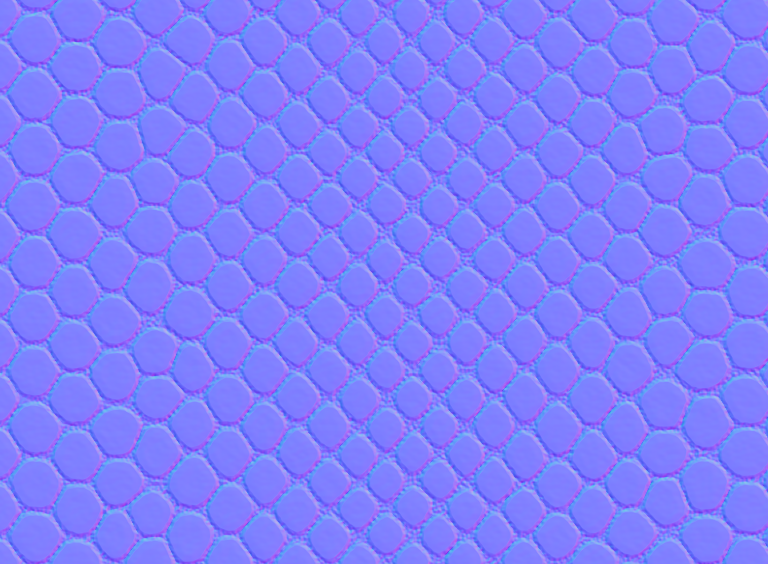
A Shadertoy shader for this texture map:

```glsl
vec2 hash2(vec2 p) {
    vec3 a = fract(vec3(p.xyx) * vec3(0.1031, 0.1030, 0.0973));
    a += dot(a, a.yzx + 33.33);
    return fract((a.xx + a.yz) * a.zy);
}

float corner(vec2 cell, vec2 offset, vec2 f) {
    return dot(hash2(cell + offset) * 2.0 - 1.0, f - offset);
}

float gradientNoise(vec2 p) {
    vec2 i = floor(p), f = p - i;
    vec2 w = f * f * f * (f * (f * 6.0 - 15.0) + 10.0);
    return mix(mix(corner(i, vec2(0, 0), f), corner(i, vec2(1, 0), f), w.x),
               mix(corner(i, vec2(0, 1), f), corner(i, vec2(1, 1), f), w.x), w.y);
}

// Jittered scale centre in lattice units; alternate columns are staggered
vec2 scaleCentre(vec2 id) {
    float seam = abs(id.x) - 8.0;
    float disorder = 0.09 + 0.26 * exp(-seam * seam / 2.0);
    vec2 jitter = (hash2(id + 71.0) - 0.5) * disorder;
    return id + vec2(0.0, 0.5 * mod(id.x, 2.0)) + jitter;
}

// Distance to the rounded border of the scale around p
float scaleBorder(vec2 p) {
    // Columns crowd together towards the middle
    p += 0.012 * vec2(gradientNoise(p * 3.0), gradientNoise(p * 3.0 + 40.0));
    float x = p.x - 0.73, t = x / 0.2;
    vec2 q = vec2(13.0 * x + 1.8 * atan(t), p.y / 0.0975);
    vec2 spacing = vec2(1.0 / (13.0 + 9.0 / (1.0 + t * t)), 0.0975);

    vec2 toScale[15];
    vec2 nearest = vec2(9.0);
    for (int k = 0; k < 15; k++) {
        float column = round(q.x) + float(k / 3 - 2);
        float row = round(q.y - 0.5 * mod(column, 2.0)) + float(k % 3 - 1);
        toScale[k] = (scaleCentre(vec2(column, row)) - q) * spacing;
        if (dot(toScale[k], toScale[k]) < dot(nearest, nearest)) nearest = toScale[k];
    }

    // Soft minimum of an upright oval and the bisectors
    vec2 radii = spacing * vec2(0.76, 0.53);
    float sum = exp(-210.0 * (1.0 - length(nearest / radii)) * radii.x);
    for (int k = 0; k < 15; k++) {
        vec2 between = toScale[k] - nearest;
        float gap = length(between);
        if (gap > 0.001) {
            float d = dot(0.5 * (toScale[k] + nearest), between / gap);
            sum += exp(-210.0 * d);
        }
    }
    return -log(sum) / 210.0;
}

float skinHeight(vec2 p) {
    float border = scaleBorder(p);

    // Raised rim with a finely serrated outline, then a shallow dome
    float serrated = border + 0.0018 * gradientNoise(p * 105.0);
    float plateau = smoothstep(-0.002, 0.0068, serrated);
    float h = 0.0023 * plateau + 0.0005 * smoothstep(0.003, 0.02, border);

    // Pebbled grooves
    h += 0.0019 * (1.0 - plateau) * gradientNoise(p * 140.0 + 9.0);

    // Leather grain and faint creases
    h += 0.0004 * gradientNoise(p * 27.0);
    h += 0.00022 * gradientNoise(p * vec2(75.0, 95.0) + 17.0);
    return h;
}

void mainImage(out vec4 fragColor, in vec2 fragCoord) {
    vec2 p = fragCoord / iResolution.y;
    vec2 e = vec2(0.0013, 0.0);
    float h = skinHeight(p);
    vec2 slope = vec2(skinHeight(p + e.xy) - h, skinHeight(p + e.yx) - h) / e.x;

    // Pack the surface normal into colour
    vec3 normal = normalize(vec3(-slope, 1.0));
    fragColor = vec4(normal * 0.5 + 0.5, 1.0);
}
```
